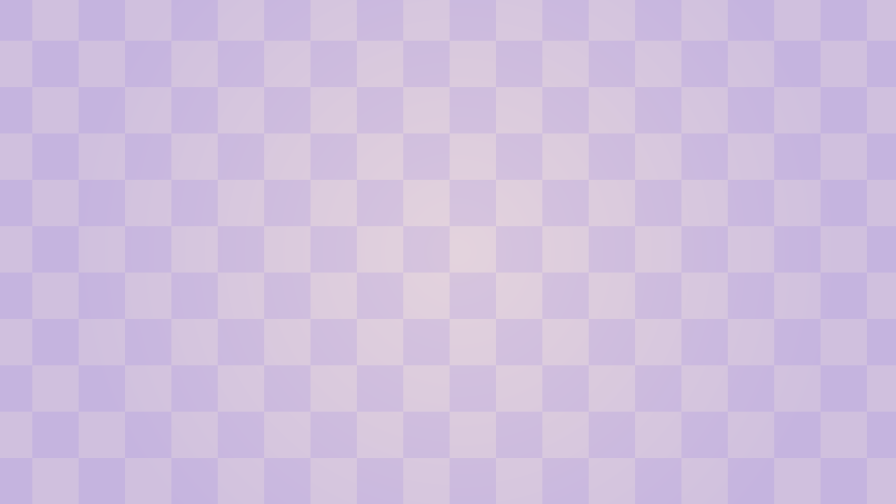
Give the GLSL for this pattern, as a Shadertoy shader.

```glsl
// Lengths are fractions of the canvas height, measured from its centre
const float TILE_SIZE = 0.0920;
const vec2 GRID_ORIGIN = vec2(0.0032, -0.0408);
const vec2 GLOW_CENTER = vec2(0.02, 0.0);
const float GLOW_RADIUS = 0.76;

const vec3 LIGHT_INNER = vec3(0.892, 0.828, 0.867);
const vec3 LIGHT_OUTER = vec3(0.815, 0.753, 0.870);
const vec3 DARK_INNER = vec3(0.842, 0.772, 0.868);
const vec3 DARK_OUTER = vec3(0.773, 0.706, 0.875);

// Smooth checker: 1 on light tiles, 0 on dark ones; blur is in tiles
float checker(vec2 tile, float blur) {
    vec2 edgeDistance = 0.5 - abs(fract(tile) - 0.5);
    vec2 parity = 1.0 - 2.0 * mod(floor(tile), 2.0);
    vec2 wave = parity * clamp(edgeDistance / blur, 0.0, 1.0);
    return 0.5 + 0.5 * wave.x * wave.y;
}

void mainImage(out vec4 fragColor, in vec2 fragCoord) {
    vec2 p = (fragCoord - 0.5 * iResolution.xy) / iResolution.y;

    // Checkerboard with edges one pixel wide
    float halfPixel = 0.5 / (iResolution.y * TILE_SIZE);
    float light = checker((p - GRID_ORIGIN) / TILE_SIZE, halfPixel);

    // Radial fade from warm pink to cool lavender
    float fade = clamp(length(p - GLOW_CENTER) / GLOW_RADIUS, 0.0, 1.0);
    vec3 lightColor = mix(LIGHT_INNER, LIGHT_OUTER, fade);
    vec3 darkColor = mix(DARK_INNER, DARK_OUTER, fade);

    fragColor = vec4(mix(darkColor, lightColor, light), 1.0);
}
```
